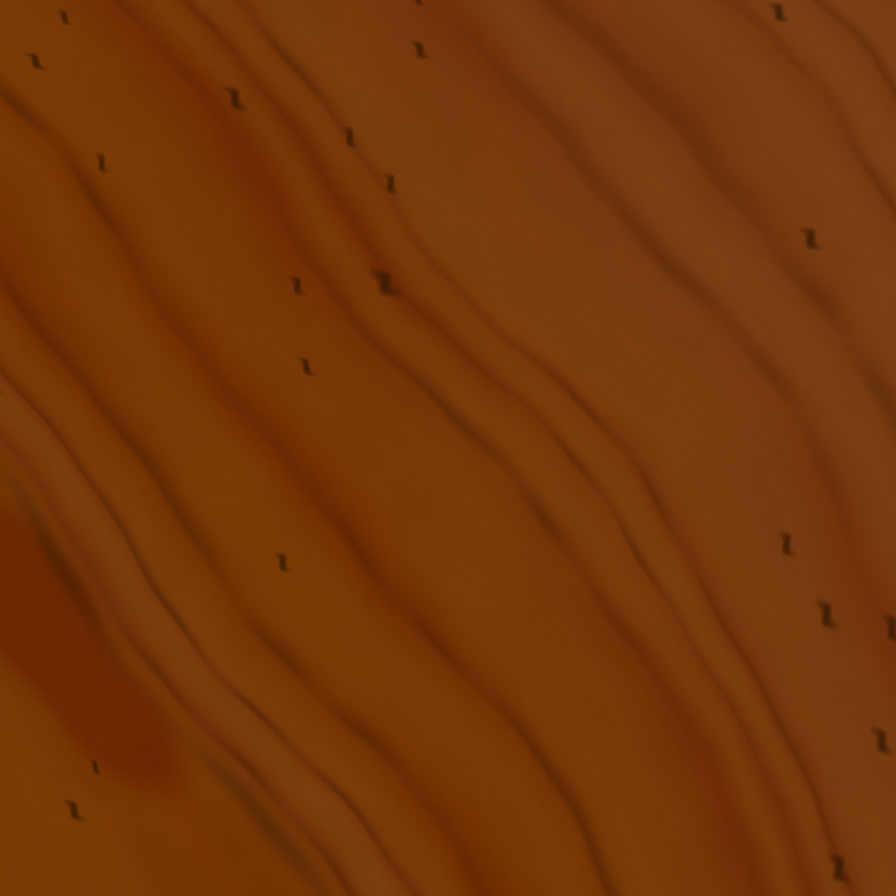
Write a Shadertoy shader that draws this texture.

```glsl
// Dark varnished wood with slanting growth rings, a red stain and small pits.
#define RINGS 11.0        // growth rings per canvas unit
#define BEND 0.017        // sideways sway of the grain
#define STAIN 0.85        // strength of the soft red ring shading
#define VEIN 0.42         // strength of the thin dark ring lines
#define PIT_SHARE 0.07    // share of cells that hold a pit
#define MOTTLE 0.022      // fine surface variation
#define GOLD vec3(0.480, 0.226, 0.012)
#define BROWN vec3(0.478, 0.248, 0.078)
#define RED vec3(0.425, 0.135, 0.000)
#define DARK vec3(0.235, 0.105, 0.012)

float hash(vec2 p) {
    vec3 q = fract(vec3(p.xyx) * 0.1031);
    q += dot(q, q.yzx + 33.33);
    return fract((q.x + q.y) * q.z);
}

// Distance to the nearest jittered cell point.
float cellular(vec2 p) {
    vec2 cell = floor(p);
    float nearest = 2.0;
    for (int j = -1; j <= 1; j++)
    for (int i = -1; i <= 1; i++) {
        vec2 c = cell + vec2(i, j);
        vec2 point = c + vec2(hash(c), hash(c + 71.3));
        nearest = min(nearest, length(p - point));
    }
    return nearest;
}

// Grain space: x runs across the rings, y runs along them.
vec2 grainSpace(vec2 p) {
    float along = 0.55 * p.x - 0.83 * p.y;
    float across = 0.80 * p.x + 0.62 * p.y - 0.20 * p.x * p.y;
    across += BEND * sin(along * 6.5 + across * 4.0 + 1.0);
    across += 0.35 * BEND * sin(along * 14.0 - across * 9.0);
    across += 0.08 * BEND * sin(along * 47.0 + across * 31.0);
    return vec2(across, along);
}

// Returns soft red shading in x and thin dark lines in y.
vec2 ringShade(vec2 g) {
    float phase = g.x * RINGS + 0.35 * sin(g.x * 17.0) + 0.2 * sin(g.x * 31.0 + 2.0);
    vec2 shade = vec2(0.0);
    for (int k = -1; k <= 2; k++) {
        float ring = floor(phase) + float(k);
        float seed = hash(vec2(ring, 5.7));
        float d = phase - ring - 0.2 * (seed - 0.5);
        float sway = 0.5 + 0.5 * sin(g.y * (4.0 + 3.0 * seed) + seed * 40.0);
        float width = d < 0.0 ? 0.20 + 0.16 * seed : 0.16 + 0.22 * sway;
        shade.x += exp(-d * d / (width * width)) * mix(0.35, 1.0, sway * (0.4 + 0.6 * seed));
        float breaks = 0.65 + 0.35 * sin(g.y * 23.0 + 3.0 * sin(g.y * 9.0) + ring * 2.1);
        float line = d < 0.0 ? 0.06 : 0.11;
        shade.y += exp(-d * d / (line * line)) * breaks * mix(0.25, 1.0, 1.0 - sway * seed);
    }
    return min(shade, 1.0);
}

// Scattered dark pits, stretched along the grain.
float pits(vec2 g) {
    vec2 p = g * vec2(20.0, 11.0);
    vec2 cell = floor(p);
    float amount = 0.0;
    for (int j = -1; j <= 1; j++)
    for (int i = -1; i <= 1; i++) {
        vec2 c = cell + vec2(i, j);
        vec2 d = p - c - 0.2 - 0.6 * vec2(hash(c + 3.1), hash(c + 9.4));
        float size = mix(0.10, 0.24, hash(c + 17.0));
        float present = step(hash(c + 41.0), PIT_SHARE);
        d.x += 0.05 * sin(d.y * 22.0);
        amount += present * (1.0 - smoothstep(0.2, 1.3, length(d / vec2(0.7, 1.1)) / size));
    }
    return min(amount, 1.0);
}

void mainImage(out vec4 fragColor, in vec2 fragCoord) {
    vec2 uv = fragCoord / iResolution.y;
    vec2 g = grainSpace(uv);

    // Ground: golden at the left, greyer brown toward the upper right.
    float haze = smoothstep(0.45, 1.0, g.x + 0.06 * sin(g.y * 3.0));
    float paleBand = exp(-pow((g.x - 0.335) / 0.04, 2.0));
    float brownness = clamp(0.08 + 0.85 * haze + 0.6 * paleBand, 0.0, 1.0);
    vec3 color = mix(GOLD, BROWN, brownness);

    // Rings, fainter in the plain lower left corner.
    vec2 shade = ringShade(g) * smoothstep(0.08, 0.36, g.x);
    color = mix(color, RED, shade.x * STAIN * (1.0 - 0.45 * brownness));
    color = mix(color, DARK, shade.y * VEIN * (1.0 - 0.35 * haze));

    // Red stain with a rounded lower end and a dark streak beside it.
    vec2 s = (g - vec2(0.235, -0.20)) / vec2(0.065, 0.24);
    float stain = 1.0 - smoothstep(0.65, 1.1, length(s) + 0.06 * sin(g.y * 30.0));
    color = mix(color, RED * 0.97, 0.75 * stain);
    float streak = exp(-pow((g.x - 0.285) / 0.011, 2.0));
    color = mix(color, DARK, 0.45 * streak * (0.6 + 0.4 * sin(g.y * 17.0)));

    // Pits and fine mottle.
    color = mix(color, DARK * 0.8, 0.7 * pits(g));
    float fine = cellular(g * vec2(110.0, 60.0)) - 0.5;
    float broad = cellular(g * vec2(28.0, 9.0)) - 0.5;
    color *= 1.0 + MOTTLE * (fine + 1.5 * broad);

    fragColor = vec4(clamp(color, 0.0, 1.0), 1.0);
}
```
